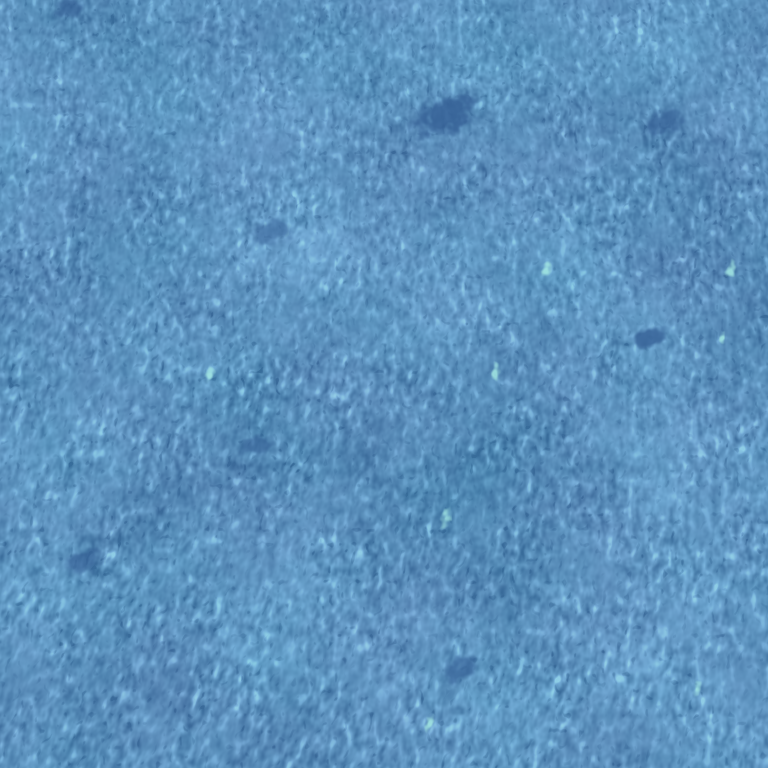
Give the GLSL for this texture, as a WebGL 1 fragment shader.

```glsl
precision highp float;
// Rough blue frosted surface: short upright grains, soft dark stains and rare cyan glints.

uniform vec2 u_resolution;

#define DARK_BLUE vec3(0.27, 0.47, 0.65)
#define MID_BLUE vec3(0.36, 0.57, 0.74)
#define LIGHT_BLUE vec3(0.45, 0.67, 0.84)
#define PALE_CYAN vec3(0.54, 0.78, 0.89)
#define STAIN_BLUE vec3(0.21, 0.38, 0.59)
#define GLINT_COLOR vec3(0.64, 0.91, 0.89)
#define GRAIN_FREQ vec2(92.0, 54.0)
#define GRAIN_CONTRAST 1.08
#define PATCH_CONTRAST 0.8
#define STAIN_COUNT 8
#define GLINT_CELLS 13.0
#define GLINT_CHANCE 0.05

float hash(vec2 p) {
  vec3 q = fract(vec3(p.xyx) * 0.1031);
  q += dot(q, q.yzx + 33.33);
  return fract((q.x + q.y) * q.z);
}

float cornerSlope(vec2 cell, vec2 offset) {
  float angle = 6.2832 * hash(cell);
  return dot(vec2(cos(angle), sin(angle)), offset);
}

// Gradient noise, roughly -0.7 to 0.7
float noise(vec2 p) {
  vec2 i = floor(p), f = fract(p);
  vec2 w = f * f * f * (f * (f * 6.0 - 15.0) + 10.0);
  vec2 e = vec2(1.0, 0.0);
  float low = mix(cornerSlope(i, f), cornerSlope(i + e.xy, f - e.xy), w.x);
  float high = mix(cornerSlope(i + e.yx, f - e.yx), cornerSlope(i + e.xx, f - e.xx), w.x);
  return mix(low, high, w.y);
}

// Grains lean to the right and grow toward the bottom
vec2 grainSpace(vec2 uv) {
  vec2 p = uv;
  p.x = (uv.x - 0.5) * (0.92 + 0.16 * uv.y) - 0.16 * uv.y * (1.0 - 0.5 * uv.y);
  p.y = uv.y * (0.86 + 0.16 * uv.y);
  p += 0.003 * vec2(noise(uv * 34.0 + 7.0), noise(uv * 34.0 + 61.0));
  return p + 2.0;
}

float grainTone(vec2 uv) {
  vec2 p = grainSpace(uv) * GRAIN_FREQ;
  float broad = noise(p);
  float medium = noise(p * vec2(1.6, 1.75) + 31.0);
  float fine = noise(p * vec2(2.3, 2.8) + 77.0);
  float clumps = 1.0 + 0.9 * noise(uv * vec2(17.0, 13.0) + 19.0);
  float tone = 1.2 * broad + 0.85 * medium + 0.45 * fine;
  // Pale flakes and thin dark chips
  tone += 0.5 * smoothstep(0.22, 0.55, broad + 0.3 * medium);
  tone -= 0.65 * smoothstep(0.24, 0.52, noise(p * vec2(1.5, 2.0) + 143.0));
  return tone * clumps * mix(1.12, 0.85, uv.y);
}

float patchTone(vec2 uv) {
  float patches = noise(uv * 4.0 + 11.0) + 0.6 * noise(uv * 11.0 + 43.0);
  patches += 0.6 * noise(uv * vec2(32.0, 24.0) + 87.0);
  return patches + 0.25 * (1.0 - uv.x) * uv.y;
}

float stainMask(vec2 uv) {
  float mask = 0.0;
  float ragged = 0.5 * noise(uv * 65.0 + 5.0) + 0.25 * noise(uv * 140.0);
  for (int i = 0; i < STAIN_COUNT; i++) {
    float n = float(i);
    vec2 center = fract(vec2(0.58, 0.85) + n * vec2(0.7549, 0.5698));
    float largest = 1.0 - step(0.5, n);
    float radius = mix(0.018 + 0.012 * hash(vec2(n, 3.0)), 0.042, largest);
    float strength = mix(0.55 + 0.35 * hash(vec2(n, 9.0)), 0.95, largest);
    vec2 d = uv - center;
    d.y -= 0.25 * d.x;
    float reach = length(d * vec2(1.0, 1.5)) / radius + ragged;
    mask = max(mask, strength * (1.0 - smoothstep(0.5, 1.2, reach)));
  }
  return mask;
}

float glintMask(vec2 uv) {
  vec2 cell = floor(uv * GLINT_CELLS);
  vec2 jitter = vec2(hash(cell + 17.0), hash(cell + 53.0));
  vec2 d = uv - (cell + 0.2 + 0.6 * jitter) / GLINT_CELLS;
  d.x -= 0.2 * d.y;
  float radius = 0.008 + 0.006 * hash(cell + 91.0);
  float chance = GLINT_CHANCE * (0.3 + 2.0 * uv.x * (1.0 - uv.y));
  float reach = length(d * vec2(1.8, 1.0)) / radius + 0.8 * noise(uv * 120.0);
  return step(hash(cell + 5.0), chance) * (1.0 - smoothstep(0.1, 1.1, reach));
}

// Tone -1 is dark, 0 is middle, 1 is light, 2 is pale
vec3 blueRamp(float tone) {
  vec3 color = mix(MID_BLUE, DARK_BLUE, clamp(-tone, 0.0, 1.5));
  color = mix(color, LIGHT_BLUE, clamp(tone, 0.0, 1.0));
  return mix(color, PALE_CYAN, clamp(tone - 1.0, 0.0, 1.2));
}

void main() {
  vec2 uv = gl_FragCoord.xy / u_resolution.y;
  float tone = GRAIN_CONTRAST * grainTone(uv) + PATCH_CONTRAST * patchTone(uv);
  vec3 color = blueRamp(tone);

  // Faint drift between violet and cyan
  float drift = noise(uv * 7.0 + 29.0) + 0.4 * noise(uv * 40.0 + 3.0);
  color += 0.018 * drift * vec3(-1.0, 0.8, 0.1);

  color = mix(color, STAIN_BLUE, 0.9 * stainMask(uv));
  color = mix(color, GLINT_COLOR, 0.85 * glintMask(uv));
  gl_FragColor = vec4(color, 1.0);
}
```
